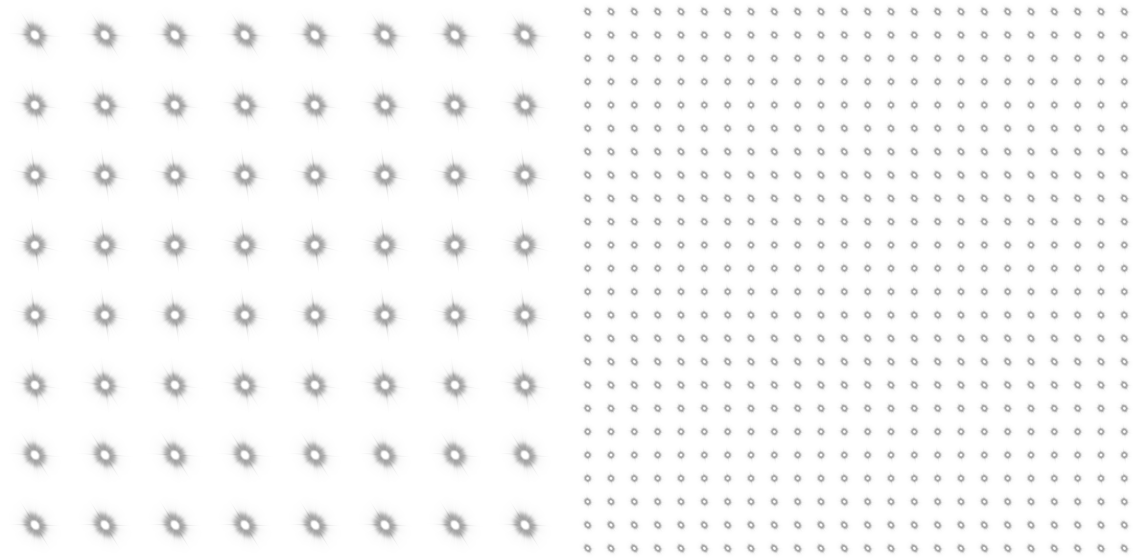
Left, the tile; right, the same tile 3 across and 3 down.
A Shadertoy shader for this pattern:

```glsl
// Eight by eight grid of soft grey starbursts with white cores and fine rays.

const float TAU = 6.2831853;
const float REPEATS = 8.0;
const int MINOR_AXES = 20;

float hash(float n) {
    return fract(sin(n * 12.9898 + 4.137) * 43758.547);
}

// Rotates p so that the given angle becomes the x axis.
vec2 alignTo(vec2 p, float angle) {
    float c = cos(angle), s = sin(angle);
    return vec2(c * p.x + s * p.y, c * p.y - s * p.x);
}

// Tapered spike running both ways from the centre.
float ray(vec2 p, float angle, float reach, float width) {
    vec2 q = alignTo(p, angle);
    float fade = max(1.0 - abs(q.x) / reach, 0.0);
    float across = q.y / (0.004 + width * fade);
    return fade * fade * exp(-across * across);
}

// Layered sines around the circle; even harmonics repeat every half turn.
float ripple(float angle, float phase) {
    return 0.5 * sin(6.0 * angle + phase)
         + 0.3 * sin(14.0 * angle - 2.0 * phase)
         + 0.2 * sin(26.0 * angle + 1.7);
}

// Grey ring with a white core and a soft halo.
float ringShade(float r, float rough) {
    float core = smoothstep(0.036, 0.079, r);
    float edge = r / (0.149 + 0.007 * rough);
    float body = 0.31 * exp(-pow(edge, 5.0));
    float halo = 0.07 * (1.0 + 0.5 * rough) * exp(-r * r / 0.0324);
    return core * (body + halo);
}

// Many faint spikes whose strength drifts with the phase.
float minorRays(vec2 p, float phase) {
    float sum = 0.0;
    for (int i = 0; i < MINOR_AXES; i++) {
        float id = float(i);
        float angle = 0.5 * TAU * (id + 0.8 * hash(id)) / float(MINOR_AXES);
        float reach = mix(0.24, 0.42, hash(id + 31.0));
        float drift = 0.6 + 0.4 * sin(phase + TAU * hash(id + 67.0));
        sum += drift * mix(0.05, 0.17, hash(id + 93.0)) * ray(p, angle, reach, 0.008);
    }
    return sum;
}

// Long spikes swing from upright to diagonal as the tilt grows.
float majorRays(vec2 p, float tilt) {
    float upright = 0.40 * ray(p, radians(98.0), 0.46, 0.014);
    float diagonal = 0.32 * ray(p, radians(122.0), 0.45, 0.013);
    float side = 0.22 * ray(p, radians(mix(-14.0, -2.0, tilt)), 0.43, 0.010);
    return mix(upright, diagonal, tilt) + side;
}

// Stretches the burst along its diagonal.
float stretchedRadius(vec2 p, float tilt) {
    vec2 q = alignTo(p, radians(128.0));
    return length(q * vec2(1.0 - 0.20 * tilt, 1.0 + 0.08 * tilt));
}

float burst(vec2 p, float tilt, float phase) {
    float r = stretchedRadius(p, tilt);
    float angle = atan(p.y, p.x);
    float rays = minorRays(p, phase) + majorRays(p, tilt);
    return ringShade(r, ripple(angle, phase)) + rays * smoothstep(0.08, 0.15, r);
}

void mainImage(out vec4 fragColor, in vec2 fragCoord) {
    vec2 grid = fragCoord / iResolution.xy * REPEATS;
    vec2 cell = floor(grid);
    vec2 p = fract(grid) - 0.5 + 0.00001;

    // Wrapped drift of shape from row to row, with a slight one across.
    float phase = TAU * (cell.y - 4.0) / REPEATS;
    float across = TAU * cell.x / REPEATS;
    float tilt = clamp(0.5 - 0.5 * cos(phase) + 0.06 * sin(across), 0.0, 1.0);

    float shade = burst(p, tilt, phase + 0.25 * sin(across));
    fragColor = vec4(vec3(1.0 - min(shade, 0.36)), 1.0);
}
```
